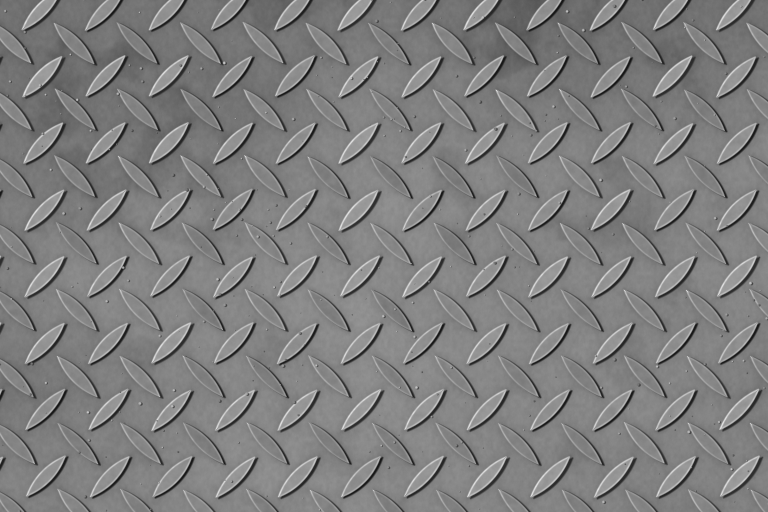
A Shadertoy shader for this texture:

```glsl
// Worn grey steel tread plate: two crossed lattices of raised, side-lit lozenge lugs.
#define CELL vec2(0.1231, 0.1303)    // lattice pitch, in canvas heights
#define ORIGIN vec2(0.0900, 0.0690)  // centre of the first rising lug
#define SKEW 0.0085                  // sideways drift of the rows
#define HALF_LENGTH 0.0545
#define HALF_WIDTH 0.0118
#define ROUNDING 0.0012
#define LIGHT vec2(-0.91, 0.41)      // direction towards the light
#define SHADOW_LENGTH 0.0062
#define RIM_WIDTH 0.0017
#define STEEL 0.515
#define DUST_CELL 0.033
#define DUST_CHANCE 0.05

float hash(vec2 p) {
    vec3 q = fract(p.xyx * 0.1031);
    q += dot(q, q.yzx + 33.33);
    return fract((q.x + q.y) * q.z);
}

vec2 hash2(vec2 p) {
    return vec2(hash(p + 17.3), hash(p + 71.9));
}

float noise(vec2 p) {
    vec2 i = floor(p), f = fract(p);
    f = f * f * (3.0 - 2.0 * f);
    return mix(mix(hash(i), hash(i + vec2(1, 0)), f.x),
               mix(hash(i + vec2(0, 1)), hash(i + vec2(1, 1)), f.x), f.y);
}

float fbm(vec2 p) {
    float sum = 0.0, amp = 0.5;
    for (int i = 0; i < 4; i++) {
        sum += amp * noise(p);
        p = mat2(1.6, 1.2, -1.2, 1.6) * p + 5.7;
        amp *= 0.5;
    }
    return sum;
}

// Signed distance to a pointed lens leaning right (lean = 1) or left (lean = -1)
float lugDistance(vec2 p, float lean, float halfWidth) {
    vec2 axis = normalize(vec2(lean, 1.03));
    vec2 q = abs(vec2(dot(p, vec2(axis.y, -axis.x)), dot(p, axis)));
    float radius = (HALF_LENGTH * HALF_LENGTH + halfWidth * halfWidth) / (2.0 * halfWidth);
    float inset = radius - halfWidth;
    float d = (q.y - HALF_LENGTH) * inset > q.x * HALF_LENGTH
        ? length(q - vec2(0.0, HALF_LENGTH))
        : length(q + vec2(inset, 0.0)) - radius;
    return d - ROUNDING;
}

// Shades one lattice of lugs over the plate tone
float addLugs(float tone, vec2 p, vec2 origin, float lean, float soft) {
    vec2 grid = (p - origin) / CELL + 0.5;
    vec2 id = floor(grid) + 40.0 * (lean + 2.0);
    vec2 c = (fract(grid) - 0.5) * CELL + (hash2(id) - 0.5) * 0.0025;
    float wear = hash(id + 9.1);
    float halfWidth = HALF_WIDTH * mix(0.92, 1.06, hash(id + 4.7));

    float d = lugDistance(c, lean, halfWidth);
    vec2 e = vec2(0.0008, 0.0);
    vec2 slope = vec2(lugDistance(c + e.xy, lean, halfWidth) - lugDistance(c - e.xy, lean, halfWidth),
                      lugDistance(c + e.yx, lean, halfWidth) - lugDistance(c - e.yx, lean, halfWidth));
    float facing = dot(slope / max(length(slope), 1e-5), LIGHT);

    // Soft grime around the foot, then the thrown shadow
    tone -= 0.07 * exp(-max(d, 0.0) / 0.006) * (1.0 - 0.4 * facing);
    float shadow = lugDistance(c + LIGHT * SHADOW_LENGTH * mix(0.8, 1.1, wear), lean, halfWidth);
    float shadowMask = 1.0 - smoothstep(-soft - 0.0008, soft + 0.0008, shadow);
    tone = mix(tone, mix(0.05, 0.16, wear), 0.92 * shadowMask);

    // Flat top, lighter on the lugs that lie across the light
    float scuff = 0.07 * (fbm(p * 90.0) - 0.47);
    float top = STEEL + 0.025 + 0.035 * lean + 0.05 * (wear - 0.5) + scuff;
    tone = mix(tone, top, 1.0 - smoothstep(-soft, soft, d));

    // Polished rim, chipped along its length
    float rimOffset = (d + RIM_WIDTH) / RIM_WIDTH;
    float rim = exp(-rimOffset * rimOffset);
    float chips = mix(0.7, 1.1, noise(p * 160.0)) * mix(0.8, 1.1, wear);
    float shine = (0.22 + 0.62 * facing * facing + 0.16 * facing) * chips;
    return mix(tone, 0.87, clamp(rim * shine, 0.0, 1.0));
}

// Scattered grit: pale grains with a small dark side, gathered in clusters
float addDust(float tone, vec2 p, float soft) {
    for (int layer = 0; layer < 3; layer++) {
        vec2 grid = p / DUST_CELL + float(layer) * 23.37;
        vec2 id = floor(grid);
        float cluster = smoothstep(0.70, 0.9, noise(id * 0.22 + 3.0));
        float present = step(hash(id + 2.5), DUST_CHANCE + 0.35 * cluster);
        vec2 c = (fract(grid) - mix(vec2(0.25), vec2(0.75), hash2(id))) * DUST_CELL;
        float size = mix(0.0007, 0.0027, pow(hash(id + 6.2), 2.0));
        float shade = 1.0 - smoothstep(-soft, soft, length(c + LIGHT * size) - size * 1.15);
        float grain = 1.0 - smoothstep(-soft, soft, length(c) - size);
        tone = mix(tone, 0.17, 0.75 * present * shade);
        tone = mix(tone, mix(0.45, 0.78, hash(id + 8.8)), present * grain);
    }
    return tone;
}

void mainImage(out vec4 fragColor, in vec2 fragCoord) {
    vec2 p = fragCoord / iResolution.y;
    vec2 uv = fragCoord / iResolution.xy;
    float soft = max(0.8 / iResolution.y, 0.0008);

    // Plate: broad light falloff, dull stains and fine grain
    float side = uv.x - 0.55;
    float tone = STEEL + 0.02 - 0.08 * smoothstep(0.6, 1.05, uv.y) - 0.13 * side * side;
    tone += 0.10 * (fbm(p * 4.0 + 2.0) - 0.47);
    tone -= 0.06 * smoothstep(0.54, 0.7, fbm(p * 9.0 + 31.0)) * mix(0.4, 1.0, uv.y);
    tone += 0.06 * (fbm(p * vec2(150.0, 120.0)) - 0.47);

    vec2 lattice = p + vec2(SKEW * (p.y - ORIGIN.y), 0.0);
    tone = addLugs(tone, lattice, ORIGIN + 0.5 * CELL, -1.0, soft);
    tone = addLugs(tone, lattice, ORIGIN, 1.0, soft);
    tone = addDust(tone, p, soft);

    fragColor = vec4(vec3(clamp(tone, 0.0, 1.0)), 1.0);
}
```
